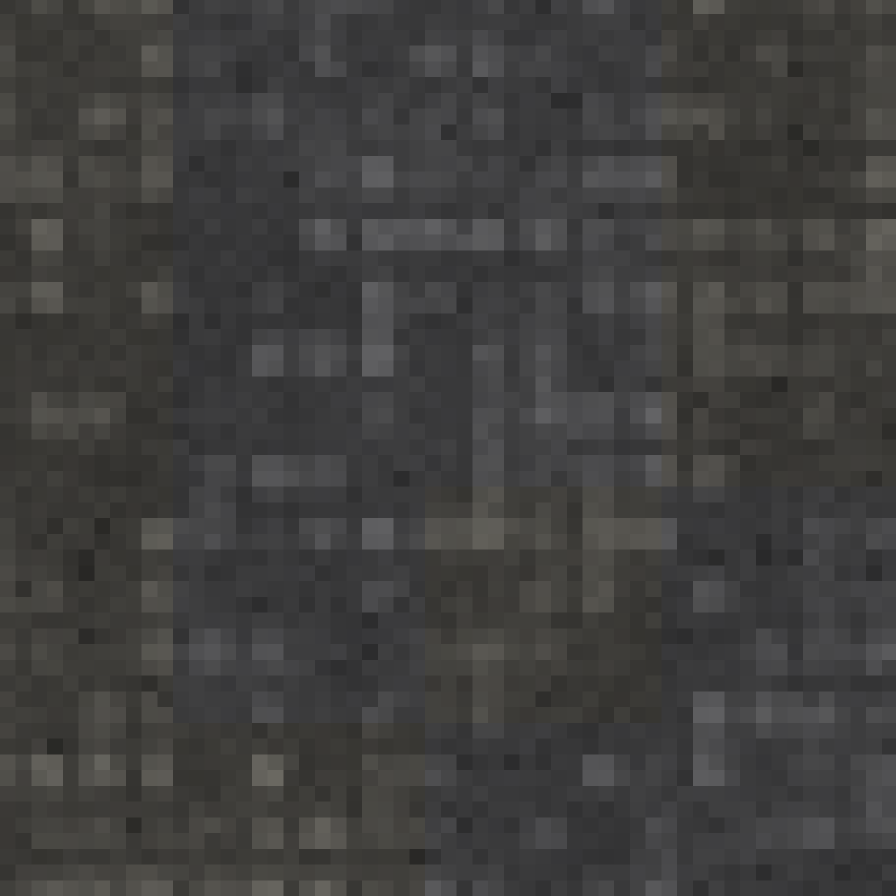
A WebGL 1 fragment shader for this texture:

```glsl
precision highp float;
// Dark grey mosaic of square cells. Small lit blocks sit on a loose grid with
// dark lanes between them; neighbours sometimes fuse across a lane.
// Cell grain and large warm or cool patches break up the regularity.
uniform vec2 u_resolution;

float hash(vec2 p) {
  vec3 q = fract(vec3(p.xyx) * 0.1031);
  q += dot(q, q.yzx + 33.33);
  return fract((q.x + q.y) * q.z);
}

float valueNoise(vec2 p) {
  vec2 i = floor(p), f = fract(p);
  f = f * f * (3.0 - 2.0 * f);
  return mix(mix(hash(i), hash(i + vec2(1, 0)), f.x),
             mix(hash(i + vec2(0, 1)), hash(i + vec2(1, 1)), f.x), f.y);
}

// Brightness of a block, zero when unlit; slow noise leaves empty quarters.
float blockLevel(vec2 id) {
  float density = 0.30 + 0.75 * valueNoise(id * 0.45 + 7.3);
  float lit = step(hash(id + 51.0), density);
  return lit * mix(0.035, 0.15, hash(id + 113.0));
}

// Level carried over the lane between a block and its neighbour.
float bridge(vec2 id, vec2 side) {
  float open = step(0.66, hash(2.0 * id + side + 211.0));
  return open * min(blockLevel(id), blockLevel(id + side));
}

vec3 cellColor(vec2 cell) {
  // Position within the block grid and coverage along each axis
  vec2 pitch = vec2(3.52, 3.78);
  vec2 grid = (cell + 0.5) / pitch + vec2(0.66, 0.42);
  vec2 id = floor(grid);
  vec2 offset = (fract(grid) - 0.5) * pitch;
  vec2 cover = clamp(1.62 - abs(offset), 0.0, 1.0);
  vec2 side = vec2(offset.x < 0.0 ? -1.0 : 1.0, offset.y < 0.0 ? -1.0 : 1.0);

  // Lit block plus its bridges
  float glow = blockLevel(id) * cover.x * cover.y;
  glow = max(glow, bridge(id, vec2(side.x, 0.0)) * cover.y * 0.8);
  glow = max(glow, bridge(id, vec2(0.0, side.y)) * cover.x * 0.8);

  // Ground with slow shading, cell grain and rare dark cells
  float grain = hash(cell + 17.0) + hash(cell + 71.0) - 1.0;
  float ground = 0.222 + 0.03 * (valueNoise(cell * 0.13) - 0.5);
  float pit = 0.045 * step(0.975, hash(cell + 307.0));
  float grey = ground + glow + 0.033 * grain - pit;

  // Warm patches along the left side and a rising staircase, cool elsewhere
  vec2 patchId = floor((cell + vec2(4.5, 5.0)) / 15.5);
  float stair = min(patchId.y + 1.0, 3.0);
  bool warm = patchId.x < 0.5 || abs(patchId.x - stair) < 0.5;
  return grey * (warm ? vec3(1.02, 1.0, 0.94) : vec3(0.99, 0.99, 1.01));
}

void main() {
  // Four samples per pixel smooth the cell edges at any size
  vec3 color = vec3(0.0);
  for (int i = 0; i < 4; i++) {
    float n = float(i);
    vec2 jitter = vec2(mod(n, 2.0), floor(n / 2.0)) * 0.5 - 0.25;
    vec2 uv = (gl_FragCoord.xy + jitter) / u_resolution;
    color += cellColor(floor(uv * 512.0 / 9.0));
  }
  gl_FragColor = vec4(color / 4.0, 1.0);
}
```
